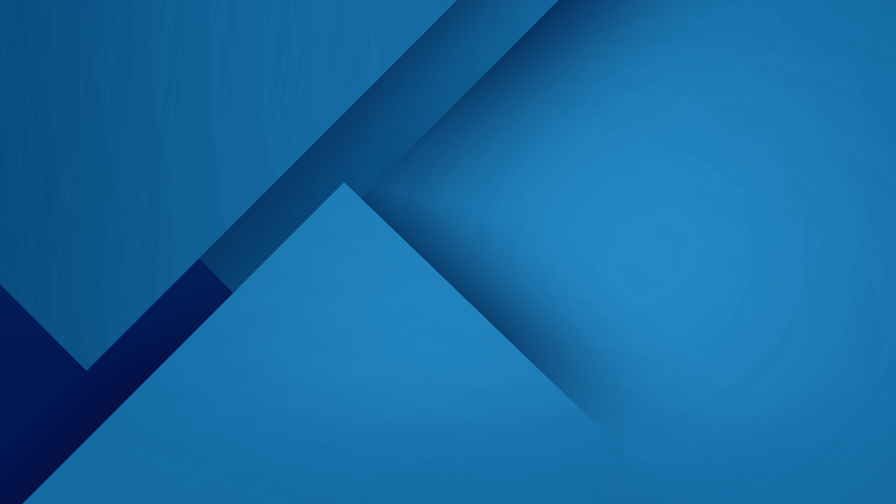
Give the GLSL for this background, as a Shadertoy shader.

```glsl
// Overlapping blue paper sheets cut along diagonals, with soft cast shadows.
// Sheets are half-plane masks in rotated axes, layered from back to front;
// gradients are terraced into thin steps whose rims are bent by layered sines.

const vec3 SKY    = vec3(0.140, 0.535, 0.770);
const vec3 AZURE  = vec3(0.080, 0.420, 0.640);
const vec3 STEEL  = vec3(0.030, 0.285, 0.480);
const vec3 SHADOW = vec3(0.020, 0.185, 0.365);
const vec3 NAVY   = vec3(0.005, 0.085, 0.325);
const vec3 ABYSS  = vec3(0.010, 0.065, 0.280);

// Antialiased coverage of the side where d is positive.
float cover(float d, float softness) {
    return smoothstep(-softness, softness, d);
}

// Shadow strength at distance d outside an edge, with a thin contact line.
float falloff(float d, float width) {
    float t = max(d, 0.0) / width;
    return 0.9 * exp(-t * t - 0.6 * t) + 0.1 * exp(-t * 18.0);
}

// Irregular fine contours: sines of rising frequency, bent by each other.
float contours(float across, float along) {
    float sum = 0.0;
    float amplitude = 0.5;
    float frequency = 60.0;
    for (int i = 0; i < 4; i++) {
        sum += amplitude * sin(across * frequency + 1.5 * sin(along * frequency * 0.35 + sum));
        amplitude *= 0.75;
        frequency *= 2.0;
    }
    return sum;
}

// Splits a ramp into narrow steps with crisp rims.
float terrace(float t, float steps) {
    float x = t * steps;
    return (floor(x) + smoothstep(0.35, 0.65, fract(x))) / steps;
}

// Terraced ramp between two colours, with wobbling rims.
vec3 ramp(vec3 from, vec3 to, float t, float wobble) {
    return mix(from, to, terrace(t + wobble, 14.0));
}

// Back sheet: round glow, darkened beside the ribbon and the peak.
vec3 backSheet(vec2 p, float ribbonDist, float peakDist) {
    float radius = length(p - vec2(1.285, 0.50));
    vec3 col = ramp(SKY, AZURE, smoothstep(0.0, 0.80, radius), 0.05 * contours(radius, p.x - p.y));
    float ribbonShade = falloff(ribbonDist, 0.23) * mix(0.60, 1.0, smoothstep(0.6, 1.0, p.y));
    float peakShade = falloff(peakDist, 0.18) * 0.82 * smoothstep(0.06, 0.38, p.y);
    return mix(col, SHADOW, max(ribbonShade, peakShade));
}

// Ribbon: lighter along its free edge and towards the top.
vec3 ribbonSheet(vec2 p, float panelDist) {
    vec3 col = ramp(STEEL, AZURE, smoothstep(0.45, 1.10, p.y), 0.04 * contours(p.x, p.y));
    return mix(col, SHADOW, 0.75 * falloff(panelDist, 0.15));
}

// Deep gap under the panel and the ribbon.
vec3 navyGap(vec2 p, float panelDist) {
    vec3 col = mix(NAVY, ABYSS, smoothstep(-0.03, 0.12, panelDist));
    return mix(col, vec3(0.010, 0.120, 0.350), smoothstep(0.22, 0.50, p.y));
}

// Upper left panel: brightens from the left border to its diagonal edge.
vec3 panelSheet(vec2 p) {
    return ramp(STEEL, AZURE, smoothstep(-0.20, 0.75, p.x), 0.06 * contours(p.x, 0.4 * p.y));
}

// Front peak: brightest at mid height, dimmer at the base and to the left.
vec3 peakSheet(vec2 p) {
    float dim = smoothstep(0.0, 0.80, length(p - vec2(0.88, 0.40)));
    dim = mix(dim, 1.0, 0.8 * (1.0 - smoothstep(0.0, 0.28, p.y)));
    return ramp(vec3(0.130, 0.515, 0.745), AZURE, dim, 0.05 * contours(p.y, p.x));
}

void mainImage(out vec4 fragColor, in vec2 fragCoord) {
    vec2 p = fragCoord / iResolution.y;
    float pixel = 0.6 / iResolution.y;

    // Diagonal axes: across the rising edges, and along them.
    float across = p.x - p.y;
    float along = p.x + p.y;

    // Signed offsets from each cut.
    float panelDist = across + 0.0926;
    float ribbonDist = across - 0.109;
    float gapDist = 0.882 - along;
    float panelFoot = along - 0.436;
    float peakLeft = across - 0.044;
    float peakRight = p.x + 1.04 * p.y - 1.347;

    // The right flank of the peak dissolves near the base.
    float flankSoftness = mix(0.22, pixel, smoothstep(0.02, 0.11, p.y));
    float peakMask = cover(peakLeft, pixel) * cover(-peakRight, flankSoftness);

    // Layers, back to front.
    vec3 col = backSheet(p, ribbonDist, peakRight);
    col = mix(col, AZURE, 0.6 * (1.0 - smoothstep(0.0, 0.25, p.y)));
    col = mix(col, ribbonSheet(p, panelDist), cover(-ribbonDist, pixel));
    col = mix(col, navyGap(p, panelDist), cover(min(gapDist, -ribbonDist), pixel));
    col = mix(col, panelSheet(p), cover(min(-panelDist, panelFoot), pixel));
    col = mix(col, peakSheet(p), peakMask);

    fragColor = vec4(col, 1.0);
}
```
